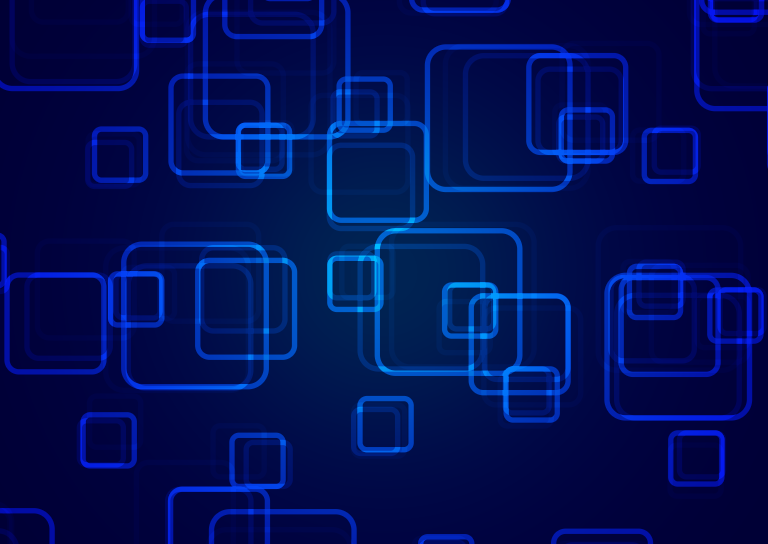
Give the GLSL for this background, as a Shadertoy shader.

```glsl
// Glowing outlines of rounded squares in three sizes, scattered over deep blue.
// Each size fills a jittered brick grid; every square has a dim, shifted echo
// and a fainter one. Strokes light up where they cross, brightest mid-canvas.

const vec3 HALF_SIZE = vec3(0.047, 0.089, 0.131);  // small, medium, large
const vec3 CELL      = vec3(0.275, 0.385, 0.500);  // grid pitch of each size
const vec3 CORNER    = vec3(0.013, 0.022, 0.034);  // corner radius of each size
const vec3 JITTER    = vec3(0.080, 0.095, 0.110);  // shift of each square
const float STROKE     = 0.0098;
const float ECHO_SCALE = 0.86;
const float ECHO_SHIFT = 0.42;   // in half sizes
const float ALIGNED    = 0.35;   // chance that an echo shares an edge
const float FAINT      = 0.28;   // strength of the second echo
const float ECHO_LIGHT = 0.23;
const float SEED       = 7.0;

const vec3 BACK_EDGE  = vec3(0.000, 0.000, 0.195);
const vec3 BACK_GLOW  = vec3(0.000, 0.140, 0.130);
const vec3 LINE_EDGE  = vec3(0.010, 0.035, 0.640);
const vec3 LINE_GLOW  = vec3(0.000, 0.400, 0.820);
const vec3 SHINE_EDGE = vec3(0.020, 0.060, 0.940);
const vec3 SHINE_GLOW = vec3(0.000, 0.740, 1.000);

vec3 hash33(vec3 p) {
    p = fract(p * vec3(0.1031, 0.1030, 0.0973));
    p += dot(p, p.yxz + 33.33);
    return fract((p.xxy + p.yxx) * p.zyx);
}

float roundedSquare(vec2 p, float halfSize, float radius) {
    vec2 q = abs(p) - halfSize + radius;
    return length(max(q, 0.0)) + min(max(q.x, q.y), 0.0) - radius;
}

float outline(vec2 p, float halfSize, float radius, float pixel) {
    float d = abs(roundedSquare(p, halfSize, radius)) - 0.5 * STROKE;
    return clamp(0.5 - d / pixel, 0.0, 1.0);
}

// Random shift, per axis sometimes snapped so one edge lies on the main square.
vec2 echoShift(vec3 key, float halfSize) {
    vec2 r = hash33(key).xy * 2.0 - 1.0;
    vec2 pick = hash33(key + 17.0).xy;
    vec2 snapped = sign(r) * (1.0 - ECHO_SCALE);
    return halfSize * mix(r * ECHO_SHIFT, snapped, step(pick, vec2(ALIGNED)));
}

// Adds one size of squares: x collects main strokes, y collects echoes.
vec2 squares(vec2 p, int size, float pixel) {
    float cell = CELL[size], halfSize = HALF_SIZE[size], radius = CORNER[size];
    float layer = SEED + 31.0 * float(size);
    vec2 grid = p / cell + hash33(vec3(layer)).xy;
    vec2 home = floor(grid), sum = vec2(0.0);
    for (int j = -1; j <= 1; j++)
    for (int i = -1; i <= 1; i++) {
        vec2 id = home + vec2(i, j);
        vec3 key = vec3(id + 50.0, layer);
        float brick = 0.5 * mod(id.y, 2.0) - 0.25;
        vec2 center = id + 0.5 + vec2(brick, 0.0);
        vec2 q = (grid - center) * cell;
        q -= (hash33(key).xy * 2.0 - 1.0) * JITTER[size];

        float echoHalf = halfSize * ECHO_SCALE;
        vec2 echo = echoShift(key + 5.0, halfSize);
        vec2 faint = 1.8 * echoShift(key + 11.0, halfSize);
        sum.x += outline(q, halfSize, radius, pixel);
        sum.y += outline(q - echo, echoHalf, radius, pixel);
        sum.y += FAINT * outline(q - faint, halfSize, radius, pixel);
    }
    return sum;
}

void mainImage(out vec4 fragColor, in vec2 fragCoord) {
    float pixel = 1.0 / iResolution.y;
    vec2 p = (fragCoord - 0.5 * iResolution.xy) * pixel;
    float r2 = dot(p, p);

    // Radial light: tight for the green, wide for the blue
    vec3 backLight = exp(-r2 * vec3(9.0, 9.0, 3.0));
    float lineLight = exp(-r2 * 5.5);
    vec3 back  = BACK_EDGE + BACK_GLOW * backLight;
    vec3 line  = mix(LINE_EDGE, LINE_GLOW, lineLight);
    vec3 shine = mix(SHINE_EDGE, SHINE_GLOW, lineLight);

    vec2 strokes = vec2(0.0);
    for (int size = 0; size < 3; size++) strokes += squares(p, size, pixel);

    // Echoes add light, main strokes cover, crossings shine
    float cover = min(strokes.x, 1.0);
    float echo = min(strokes.y, 1.5);
    float crossing = 0.6 * max(strokes.x - 1.0, 0.0) + 0.8 * cover * echo;
    vec3 color = back + ECHO_LIGHT * mix(0.8, 1.0, lineLight) * line * echo;
    color = mix(color, line, cover);
    color = mix(color, shine, min(crossing, 1.0));
    fragColor = vec4(color, 1.0);
}
```
